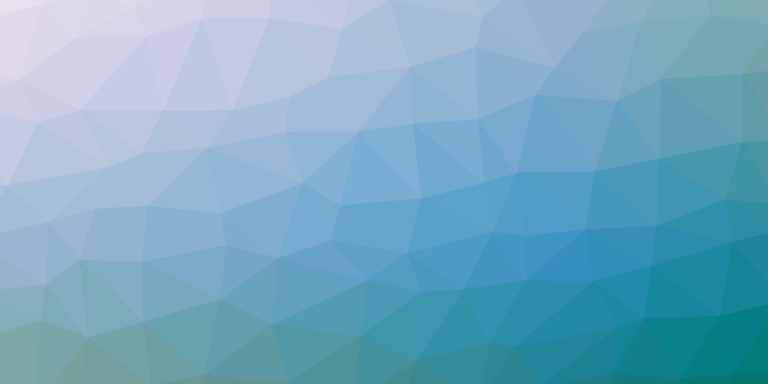
A WebGL 1 fragment shader for this background:

```glsl
precision highp float;
// Low-poly gradient: a jittered, slightly tilted lattice is split into flat triangles.
// Each cell takes its Delaunay diagonal; each triangle takes one colour at its centroid,
// the average of a horizontal and a vertical walk along the same colour ramp.

uniform vec2 u_resolution;

// Lattice, in canvas heights
const vec2 CELL = vec2(0.165, 0.146);
const vec2 LATTICE_OFFSET = vec2(0.45, 0.73);
const float TILT = 0.12;
const float JITTER = 0.36;
const float SEED = 17.0;

// Ramp positions at the canvas edges, in ramp steps
const vec2 RAMP_X = vec2(0.2, 5.3);   // left, right
const vec2 RAMP_Y = vec2(0.2, 5.8);   // top, bottom
const float RAMP_SPAN = 5.6;
const vec3 CONTRAST_TINT = vec3(0.05, -0.015, -0.04);

// Ramp colours
const vec3 LILAC = vec3(0.925, 0.886, 0.941);
const vec3 LAVENDER = vec3(0.816, 0.820, 0.902);
const vec3 PALE_BLUE = vec3(0.651, 0.741, 0.859);
const vec3 SKY = vec3(0.404, 0.663, 0.812);
const vec3 BLUE = vec3(0.212, 0.565, 0.753);
const vec3 TEAL = vec3(0.008, 0.506, 0.541);
const vec3 DEEP_GREEN = vec3(0.004, 0.424, 0.349);

vec2 hash2(vec2 p) {
  vec3 q = fract(vec3(p.xyx + SEED) * vec3(0.1031, 0.1030, 0.0973));
  q += dot(q, q.yzx + 33.33);
  return fract((q.xx + q.yz) * q.zy);
}

float cross2(vec2 a, vec2 b) {
  return a.x * b.y - a.y * b.x;
}

vec3 ramp(float t) {
  vec3 c = mix(LILAC, LAVENDER, clamp(t, 0.0, 1.0));
  c = mix(c, PALE_BLUE, clamp(t - 1.0, 0.0, 1.0));
  c = mix(c, SKY, clamp(t - 2.0, 0.0, 1.0));
  c = mix(c, BLUE, clamp(t - 3.0, 0.0, 1.0));
  c = mix(c, TEAL, clamp(t - 4.0, 0.0, 1.0));
  return mix(c, DEEP_GREEN, clamp(t - 5.0, 0.0, 1.0));
}

vec3 gradient(vec2 p) {
  float tx = mix(RAMP_X.x, RAMP_X.y, p.x * u_resolution.y / u_resolution.x);
  float ty = mix(RAMP_Y.y, RAMP_Y.x, p.y);
  vec3 c = 0.5 * (ramp(tx) + ramp(ty));
  return c + CONTRAST_TINT * abs(tx - ty) / RAMP_SPAN;
}

// Lattice point to canvas position
vec2 latticeVertex(vec2 id) {
  vec2 q = id + (hash2(id) - 0.5) * 2.0 * JITTER;
  vec2 p = (q + LATTICE_OFFSET) * CELL;
  return p + vec2(0.0, TILT * p.x);
}

// Signed distance inside the line a-b, positive on its left
float edgeDistance(vec2 p, vec2 a, vec2 b) {
  return cross2(normalize(b - a), p - a);
}

// Colour premultiplied by smooth coverage of a counter-clockwise triangle
vec4 triangle(vec2 p, vec2 a, vec2 b, vec2 c) {
  float d = min(edgeDistance(p, a, b), min(edgeDistance(p, b, c), edgeDistance(p, c, a)));
  float coverage = clamp(d * u_resolution.y + 0.5, 0.0, 1.0);
  return vec4(gradient((a + b + c) / 3.0), 1.0) * coverage;
}

// True when the angles at b and d sum to less than a half turn
bool splitsAlongAC(vec2 a, vec2 b, vec2 c, vec2 d) {
  float sinB = cross2(c - b, a - b), cosB = dot(c - b, a - b);
  float sinD = cross2(a - d, c - d), cosD = dot(a - d, c - d);
  return sinB * cosD + cosB * sinD > 0.0;
}

void main() {
  vec2 p = gl_FragCoord.xy / u_resolution.y;
  vec2 home = floor(vec2(p.x, p.y - TILT * p.x) / CELL - LATTICE_OFFSET);
  vec4 sum = vec4(0.0);

  // Jittered cells can reach into their neighbours
  for (int j = -1; j <= 1; j++) {
    for (int i = -1; i <= 1; i++) {
      vec2 id = home + vec2(float(i), float(j));
      vec2 a = latticeVertex(id);
      vec2 b = latticeVertex(id + vec2(1.0, 0.0));
      vec2 c = latticeVertex(id + vec2(1.0, 1.0));
      vec2 d = latticeVertex(id + vec2(0.0, 1.0));
      if (splitsAlongAC(a, b, c, d)) {
        sum += triangle(p, a, b, c) + triangle(p, a, c, d);
      } else {
        sum += triangle(p, a, b, d) + triangle(p, b, c, d);
      }
    }
  }
  gl_FragColor = vec4(sum.rgb / max(sum.a, 0.001), 1.0);
}
```
